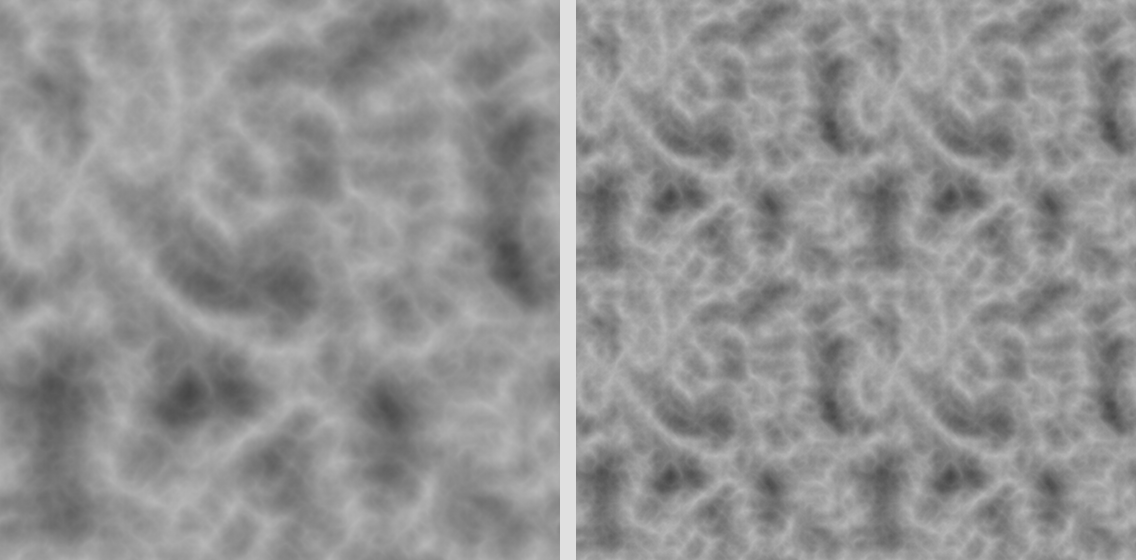
Left, the tile; right, the same tile 2 across and 2 down.
Give the GLSL for this texture, as a WebGL 2 fragment shader.

```glsl
#version 300 es
precision highp float;
// Tileable grey smoke: soft dark billows split by thin bright creases.
uniform vec2 u_resolution;
out vec4 fragColor;

float hash(uvec3 key) {
    uint h = key.x * 1597u + key.y * 51749u + key.z * 7919u + 101u;
    h = (h ^ (h >> 16)) * 73244475u;
    h = (h ^ (h >> 15)) * 49979687u;
    h ^= h >> 16;
    return float(h & 65535u) / 65536.0;
}

// Unit gradient at a lattice corner, wrapped to the period.
vec2 gradient(vec2 corner, float period, uint layer) {
    float angle = 6.28319 * hash(uvec3(uvec2(mod(corner, period)), layer));
    return vec2(cos(angle), sin(angle));
}

// Gradient noise that repeats after a whole number of cells.
float wrappedNoise(vec2 p, float period, uint layer) {
    vec2 cell = floor(p);
    vec2 f = p - cell;
    vec2 fade = f * f * f * (f * (f * 6.0 - 15.0) + 10.0);
    vec2 e = vec2(1.0, 0.0);
    float a = dot(gradient(cell, period, layer), f);
    float b = dot(gradient(cell + e.xy, period, layer), f - e.xy);
    float c = dot(gradient(cell + e.yx, period, layer), f - e.yx);
    float d = dot(gradient(cell + e.xx, period, layer), f - e.xx);
    return mix(mix(a, b, fade.x), mix(c, d, fade.x), fade.y);
}

// Sum of folded noise; each fold leaves a slightly rounded crease.
float billows(vec2 uv) {
    float sum = 0.0;
    float amplitude = 1.15;
    float period = 5.0;
    for (uint layer = 0u; layer < 6u; layer++) {
        // Shift every layer so the lattices do not line up.
        vec2 shift = vec2(0.37, 0.71) * float(layer);
        float n = wrappedNoise(uv * period + shift, period, layer);
        sum += amplitude * (sqrt(n * n + 0.0004) - 0.01);
        amplitude *= 0.45;
        period *= 2.0;
    }
    return sum;
}

void main() {
    vec2 uv = gl_FragCoord.xy / u_resolution;
    float grey = 0.735 - 0.47 * billows(uv);
    fragColor = vec4(vec3(grey), 1.0);
}
```
